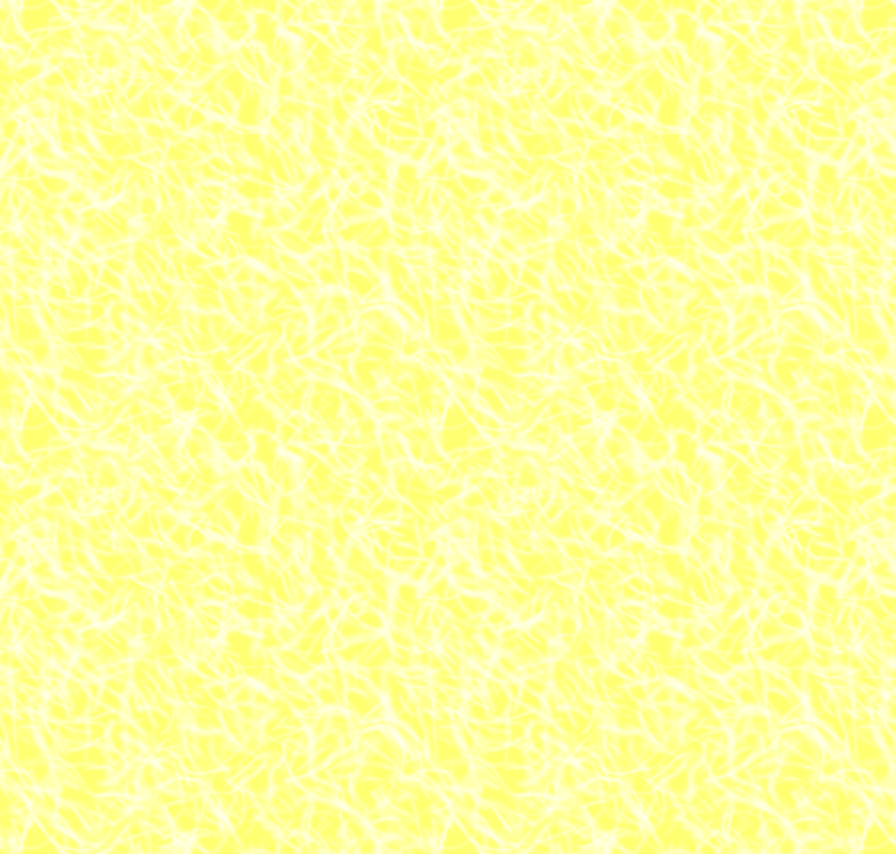
Give the GLSL for this pattern, as a WebGL 1 fragment shader.

```glsl
precision highp float;
// Seamless tile of tangled pale fibres over soft lemon yellow.

uniform vec2 u_resolution;

const float CELLS = 10.0;  // scatter cells along each side of a tile

vec4 hash4(vec3 p) {
  float phase = dot(p, vec3(12.71, 31.17, 7.47));
  return fract(sin(phase + vec4(0.0, 1.3, 2.6, 3.9)) * 43758.5453);
}

// Opacity at p of one curved, tapering fibre; lengths are in cells.
float fibre(vec2 p, float angle, float halfLength, float bend, float width) {
  float c = cos(angle);
  float s = sin(angle);
  vec2 q = vec2(c * p.x + s * p.y, c * p.y - s * p.x);

  // Parabolic bow with a slight S-shaped wiggle
  float curve = bend * q.x * q.x + 0.05 * sin(5.0 * q.x + 20.0 * bend);
  float slope = 2.0 * bend * q.x + 0.25 * cos(5.0 * q.x + 20.0 * bend);
  float d = (q.y - curve) / (width * sqrt(1.0 + slope * slope));

  float taper = 1.0 - smoothstep(0.5 * halfLength, halfLength, abs(q.x));
  return exp(-d * d) * taper;
}

// Combined opacity of all fibres, repeating every CELLS units.
float fibreMat(vec2 p) {
  vec2 cell = floor(p);
  float gap = 1.0;
  for (int j = -1; j <= 1; j++) {
    for (int i = -1; i <= 1; i++) {
      vec2 neighbour = cell + vec2(float(i), float(j));
      vec2 id = mod(neighbour, CELLS);
      for (int k = 0; k < 12; k++) {
        vec4 place = hash4(vec3(id, float(k)));
        vec4 form = hash4(vec3(id + 17.0, float(k) + 31.0));

        // All directions occur, but falling diagonals are favoured
        float turn = 2.0 * place.z - 1.0;
        float angle = -0.8 + 1.57 * turn * (0.4 + 0.6 * abs(turn));
        float halfLength = mix(0.3, 0.92, place.w);
        float bend = 0.9 * (form.x - 0.5);
        float width = mix(0.045, 0.11, form.y * form.y);
        float opacity = mix(0.15, 0.55, form.z);

        vec2 offset = p - neighbour - place.xy;
        gap *= 1.0 - opacity * fibre(offset, angle, halfLength, bend, width);
      }
    }
  }
  return 1.0 - gap;
}

void main() {
  // Tiles start at the top left; 2.133 of them span the width
  vec2 fromTopLeft = gl_FragCoord.xy - vec2(0.0, u_resolution.y);
  vec2 tile = fromTopLeft / u_resolution.x * 2.1333;

  float cover = fibreMat(tile * CELLS);
  gl_FragColor = vec4(1.0, 1.0, mix(0.44, 0.94, cover), 1.0);
}
```
